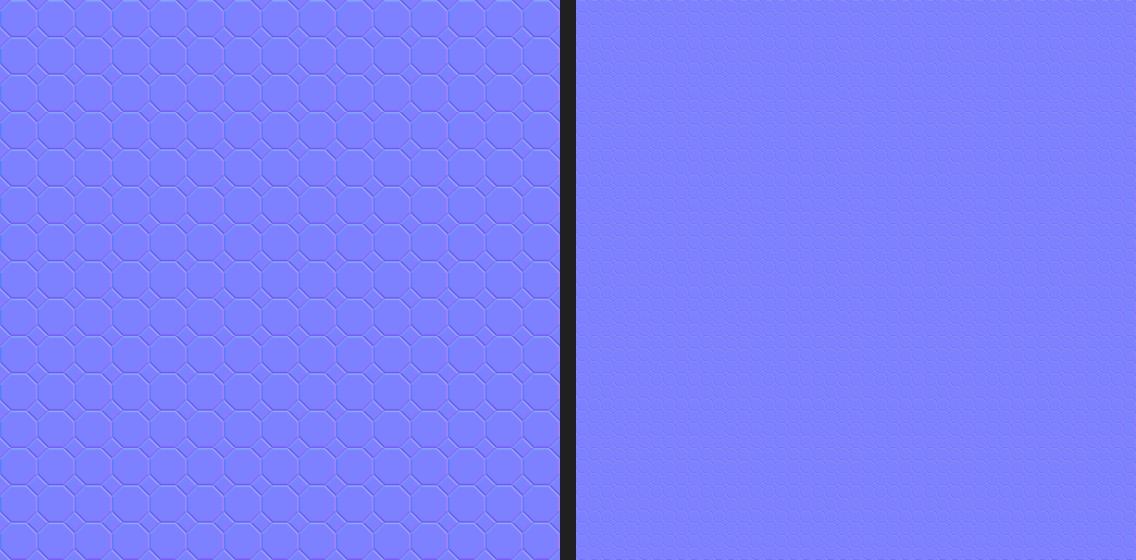
Left: one tile. Right: repeated 3 by 3.
Write a Shadertoy shader that draws this texture map.

```glsl
// Tangent-space normal map of a floor of regular octagons with small diamond
// tiles between their corners. Each cell folds to one octagon and four diamond
// quarters; the distance to the nearest joint bevels the tile edges.

#define REPEATS 15.0              // octagons across and down
#define BEVEL_WIDTH 0.056         // bevel on one tile, in cells
#define GROOVE_WIDTH 0.018        // rounding at the bottom of the joint, in cells
#define BEVEL_TILT 0.46           // steepest sideways part of the normal
#define FLAT_LEAN vec2(-0.01, 0.01) // slight lean of the tile faces
#define SAMPLES 4                 // antialiasing samples per axis

const float APOTHEM = 0.5;
const float INV_SQRT2 = 0.70710678;

// Steepness at a distance from the joint: zero in the groove and on the face.
float bevelProfile(float dist) {
    return smoothstep(0.0, GROOVE_WIDTH, dist)
         * (1.0 - smoothstep(GROOVE_WIDTH, BEVEL_WIDTH, dist));
}

// Sideways part of the surface normal at a point given in cells.
vec2 tileSlope(vec2 cellPos) {
    vec2 p = fract(cellPos) - 0.5;
    vec2 side = vec2(p.x < 0.0 ? -1.0 : 1.0, p.y < 0.0 ? -1.0 : 1.0);
    vec2 q = abs(p);

    // Signed distance past the diagonal side: positive inside a diamond
    float pastDiagonal = (q.x + q.y) * INV_SQRT2 - APOTHEM;
    vec2 diagonal = side * INV_SQRT2;
    if (pastDiagonal > 0.0)
        return -diagonal * bevelProfile(pastDiagonal);

    // Inside the octagon: the nearest of its straight and diagonal sides
    float toStraight = APOTHEM - max(q.x, q.y);
    vec2 straight = q.x > q.y ? vec2(side.x, 0.0) : vec2(0.0, side.y);
    return toStraight < -pastDiagonal
         ? straight * bevelProfile(toStraight)
         : diagonal * bevelProfile(-pastDiagonal);
}

void mainImage(out vec4 fragColor, in vec2 fragCoord) {
    // Average the slope over the pixel
    vec2 slope = vec2(0.0);
    for (int y = 0; y < SAMPLES; y++)
    for (int x = 0; x < SAMPLES; x++) {
        vec2 offset = (vec2(x, y) + 0.5) / float(SAMPLES) - 0.5;
        slope += tileSlope((fragCoord + offset) / iResolution.xy * REPEATS);
    }
    slope *= BEVEL_TILT / float(SAMPLES * SAMPLES);

    // Complete the unit normal and encode it as colour
    vec2 n = slope + FLAT_LEAN;
    vec3 normal = vec3(n, sqrt(1.0 - dot(n, n)));
    fragColor = vec4(normal * 0.5 + 0.5, 1.0);
}
```
